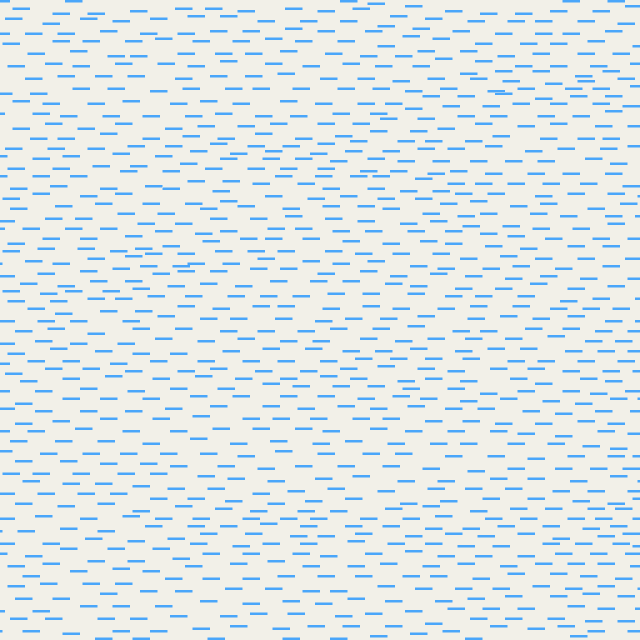
A WebGL 2 fragment shader for this pattern:

```glsl
#version 300 es
precision highp float;

// Short blue dashes scattered evenly on warm off-white paper.
// A staggered lattice is bent by smooth noise, jittered per cell and snapped
// to a fine grid; each dash is a box drawn with exact pixel coverage.

#define GRID 256.0               // snapping steps across the canvas
#define DASH vec2(7.0, 1.0)      // dash size in grid steps
#define CELL vec2(15.0, 4.2)     // mean spacing in grid steps
#define JITTER vec2(0.18, 0.24)  // random shift, in cells
#define WARP 0.8                 // largest smooth shift, in cells
#define WARP_SCALE 7.0           // size of the warp features, in cells
#define PAPER vec3(0.95, 0.94, 0.91)
#define BLUE vec3(0.29, 0.65, 0.98)

uniform vec2 u_resolution;
out vec4 fragColor;

vec2 hash2(vec2 p) {
    vec2 q = vec2(dot(p, vec2(127.1, 311.7)), dot(p, vec2(269.5, 183.3)));
    return fract(sin(q) * 43758.5453);
}

// Two independent channels of value noise in 0..1
vec2 noise2(vec2 p) {
    vec2 i = floor(p), f = fract(p);
    vec2 u = f * f * (3.0 - 2.0 * f);
    vec2 low = mix(hash2(i), hash2(i + vec2(1.0, 0.0)), u.x);
    vec2 high = mix(hash2(i + vec2(0.0, 1.0)), hash2(i + 1.0), u.x);
    return mix(low, high, u.y);
}

// Snapped lower left corner of the dash that belongs to a lattice cell
vec2 dashCorner(vec2 id) {
    float stagger = mod(id.y, 2.0) * 0.5 - 0.25;
    vec2 center = id + 0.5 + vec2(stagger, 0.0);
    center += (hash2(id + 37.0) * 2.0 - 1.0) * JITTER;
    center += (noise2(id / WARP_SCALE) * 2.0 - 1.0) * WARP;
    return floor(center * CELL - 0.5 * DASH + 0.5);
}

// Share of a square pixel covered by a dash
float dashCoverage(vec2 p, vec2 corner, float pixel) {
    vec2 start = max(p - 0.5 * pixel, corner);
    vec2 end = min(p + 0.5 * pixel, corner + DASH);
    vec2 overlap = clamp((end - start) / pixel, 0.0, 1.0);
    return overlap.x * overlap.y;
}

void main() {
    float pixel = GRID / min(u_resolution.x, u_resolution.y);
    vec2 p = gl_FragCoord.xy * pixel;
    vec2 home = floor(p / CELL);

    // Dashes may drift up to two cells from their lattice place
    float ink = 0.0;
    for (int y = -2; y <= 2; y++) {
        for (int x = -2; x <= 2; x++) {
            vec2 id = home + vec2(x, y);
            ink = max(ink, dashCoverage(p, dashCorner(id), pixel));
        }
    }

    fragColor = vec4(mix(PAPER, BLUE, ink), 1.0);
}
```
